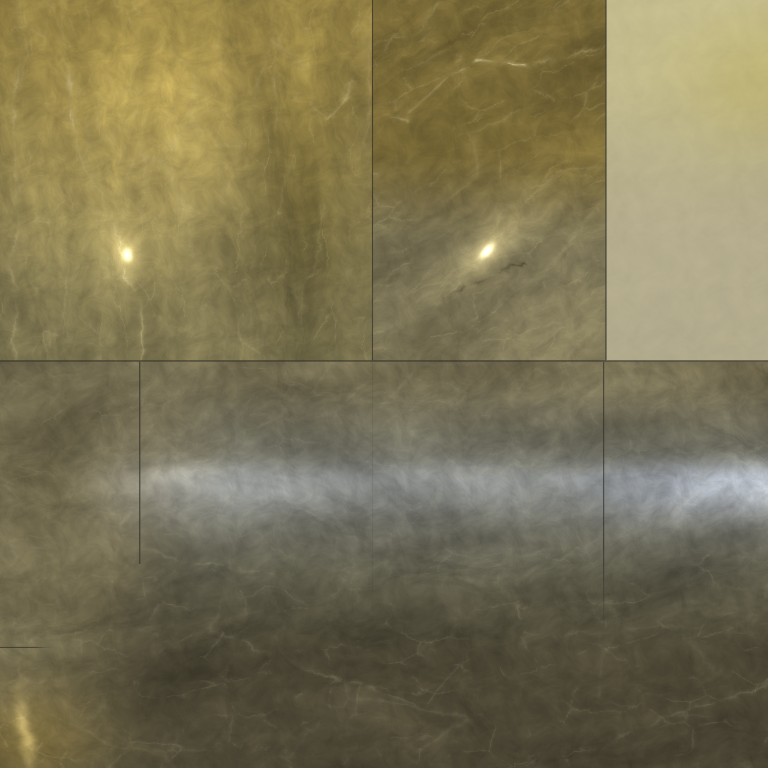
Write a Shadertoy shader that draws this texture.

```glsl
#define SEAM_Y 0.530
#define SEAM_X 0.485
#define PLASTER_X 0.789
#define SEAM_WIDTH 0.0002
#define BAND_Y 0.374
#define LAMP_LEFT vec2(0.166, 0.668)
#define LAMP_RIGHT vec2(0.634, 0.673)
#define MOTTLE 0.17
#define GRAIN 0.085

vec2 hash2(vec2 p) {
    vec3 q = fract(p.xyx * vec3(0.1031, 0.1030, 0.0973));
    q += dot(q, q.yzx + 33.33);
    return fract((q.xx + q.yz) * q.zy);
}

// Layered, folded sines; roughly -1 to 1
float waves(vec2 p) {
    float sum = 0.0, amp = 0.5;
    for (int i = 0; i < 7; i++) {
        p = mat2(0.8, 0.6, -0.6, 0.8) * p * 1.75 + 0.7 * sin(p.yx * 1.3) + 2.1;
        sum += amp * sin(p.x) * cos(p.y + 0.6 * sin(p.x));
        amp *= 0.68;
    }
    return sum;
}

// Broken mineral threads along cell borders
float threads(vec2 p) {
    vec2 id = floor(p), f = fract(p), d = vec2(9.0);
    for (int y = -1; y <= 1; y++)
    for (int x = -1; x <= 1; x++) {
        vec2 o = vec2(x, y);
        float r = length(o + hash2(id + o) - f);
        d = r < d.x ? vec2(r, d.x) : vec2(d.x, min(d.y, r));
    }
    return exp((d.x - d.y) / 0.04) * smoothstep(-0.1, 0.5, waves(p * 1.3));
}

float vein(vec2 p, vec2 a, vec2 b) {
    vec2 ab = b - a;
    float t = clamp(dot(p - a, ab) / dot(ab, ab), 0.0, 1.0);
    float fade = 0.55 + 0.45 * sin(p.x * 130.0 + 3.0 * sin(p.y * 90.0));
    return fade * exp(-length(p - a - t * ab) / 0.0022);
}

float spot(vec2 p, vec2 center, vec2 size) {
    vec2 q = (p - center) / size;
    return exp(-dot(q, q));
}

float seam(float d, float px) {
    return 1.0 - smoothstep(SEAM_WIDTH, SEAM_WIDTH + px, abs(d));
}

vec3 wallStone(vec2 p, vec2 w, float right) {
    float h = smoothstep(SEAM_Y, 1.0, p.y), left = 1.0 - right;
    vec3 col = mix(mix(vec3(0.48, 0.45, 0.31), vec3(0.56, 0.49, 0.26), h),
        mix(vec3(0.49, 0.46, 0.34), vec3(0.46, 0.40, 0.21), smoothstep(0.2, 0.65, h)), right);
    // Warm plume above the left lamp, shade beside it
    col += left * vec3(0.14, 0.12, 0.06) * spot(p, vec2(0.18, 0.84), vec2(0.13, 0.20));
    col -= left * 0.06 * spot(p, vec2(0.40, 0.72), vec2(0.06, 0.18));
    // Vertical flow on the left slab, slanted on the right
    vec2 flow = mix(w * vec2(14.0, 6.0), vec2(w.x * 5.0 + w.y * 2.0, w.y * 13.0 - w.x * 6.0), right);
    col *= 1.0 + MOTTLE * waves(flow + 3.0 * right);
    float lines = 0.6 * exp(-abs(w.x - 0.085 - 0.1 * smoothstep(0.93, SEAM_Y, p.y)) / 0.0022)
        + 0.4 * exp(-abs(w.x - 0.02) / 0.0025) + 0.3 * h * exp(-abs(w.x - 0.356) / 0.002);
    lines *= left * (0.55 + 0.45 * sin(p.y * 63.0 + 3.0 * sin(p.y * 29.0)));
    lines += 0.18 * threads(flow * 0.85) + 0.22 * threads(flow * 2.3);
    // Diagonal cracks around the slab joint
    lines += 0.5 * vein(w, vec2(0.42, 0.84), vec2(0.462, 0.89));
    lines += 0.5 * vein(w, vec2(0.495, 0.858), vec2(0.53, 0.842));
    lines += 0.5 * vein(w, vec2(0.53, 0.857), vec2(0.62, 0.915));
    lines += 0.9 * vein(w, vec2(0.62, 0.918), vec2(0.685, 0.914));
    lines += 0.4 * vein(w, vec2(0.685, 0.914), vec2(0.78, 0.932));
    col = mix(col, vec3(0.76, 0.71, 0.52), min(lines, 0.8));
    return col * (1.0 - 0.3 * vein(w, vec2(0.58, 0.612), vec2(0.68, 0.66)));
}

vec3 floorStone(vec2 p, vec2 w) {
    vec3 pale = vec3(0.44, 0.41, 0.30);
    vec3 col = mix(vec3(0.295, 0.275, 0.205), vec3(0.36, 0.35, 0.28), smoothstep(0.12, 0.3, p.y));
    float side = smoothstep(0.08, -0.08, w.x - 0.14 - 0.45 * max(p.y - 0.13, 0.0));
    col = mix(col, pale, max(smoothstep(0.4, 0.52, p.y), side * smoothstep(0.02, 0.2, p.y)));
    vec2 flow = vec2(w.x * 8.0 + w.y * 3.0, w.y * 15.0 - w.x * 2.0);
    float cloud = waves(flow);
    col *= 1.0 + MOTTLE * cloud;
    // Cool reflected band, strongest at the right end
    float dy = p.y - BAND_Y;
    float core = exp(-pow(abs(dy) / (dy > 0.0 ? 0.025 : 0.055), 2.0));
    float power = 0.14 + 0.16 * smoothstep(0.7, 0.88, p.x);
    float band = core * power + 0.08 * exp(-dy * dy / 0.01);
    col += vec3(0.86, 0.95, 1.22) * smoothstep(0.06, 0.24, p.x) * band * (1.0 + 0.2 * cloud);
    // Threads and long veins
    float lines = 0.16 * threads(flow * 0.7) + 0.2 * threads(flow * 1.8);
    lines += 0.3 * vein(w, vec2(0.18, 0.28), vec2(0.36, 0.255));
    lines += 0.3 * vein(w, vec2(0.27, 0.18), vec2(0.54, 0.08));
    lines += 0.25 * vein(w, vec2(0.8, 0.04), vec2(1.02, 0.12));
    lines += 0.3 * vein(w, vec2(0.58, 0.387), vec2(0.79, 0.394));
    col = mix(col, vec3(0.62, 0.6, 0.48), lines);
    // Ochre glow in the lower corner
    col += vec3(0.2, 0.16, 0.05) * spot(p, vec2(0.03, 0.035), vec2(0.1, 0.07));
    return col + vec3(0.3, 0.27, 0.18) * spot(w, vec2(0.032, 0.045), vec2(0.01, 0.045));
}

vec3 lamp(vec2 q, float tilt) {
    float r = length(vec2(1.2 * (q.x - tilt * q.y), 0.85 * q.y));
    return vec3(0.5) * exp(-r * r / 0.00005) + vec3(0.42, 0.38, 0.25) * exp(-r / 0.022);
}

void mainImage(out vec4 fragColor, in vec2 fragCoord) {
    vec2 p = fragCoord / iResolution.xy;
    float px = 1.0 / iResolution.y;
    vec2 w = p + 0.01 * vec2(waves(p.yx * 14.0), waves(p * 15.0 + 4.0));
    vec3 cut = smoothstep(-px, px, vec3(p.y - SEAM_Y, p.x - SEAM_X, p.x - PLASTER_X));
    float upper = cut.x, grain = waves(p * 65.0);
    vec3 col = mix(floorStone(p, w), wallStone(p, w, cut.y), upper);
    col += upper * (lamp(p - LAMP_LEFT, 0.0) + lamp(p - LAMP_RIGHT, 0.6));
    col *= 1.0 + GRAIN * grain;
    // Plaster with a yellow wash
    vec3 plaster = mix(vec3(0.70, 0.67, 0.55), vec3(0.77, 0.74, 0.56), smoothstep(0.65, 0.95, p.y));
    plaster -= vec3(0.02, 0.03, 0.09) * spot(w, vec2(1.0, 0.89), vec2(0.12, 0.09));
    col = mix(col, plaster * (1.0 + 0.018 * (grain + waves(w * 9.0))), upper * cut.z);
    // Joints between slabs
    float low = (1.0 - upper) * smoothstep(0.15, 0.3, p.y);
    float joints = max(seam(p.y - SEAM_Y, px), seam(p.x - SEAM_X, px) * max(upper, 0.15 * low));
    joints = max(joints, seam(p.x - PLASTER_X + 0.003 * (1.0 - upper), px) * max(upper, low));
    joints = max(joints, seam(p.x - 0.182, px) * low * step(0.265, p.y));
    joints = max(joints, seam(p.y - 0.157, px) * smoothstep(0.07, 0.04, p.x));
    fragColor = vec4(clamp(mix(col, vec3(0.18, 0.17, 0.15), 0.65 * joints), 0.0, 1.0), 1.0);
}
```
